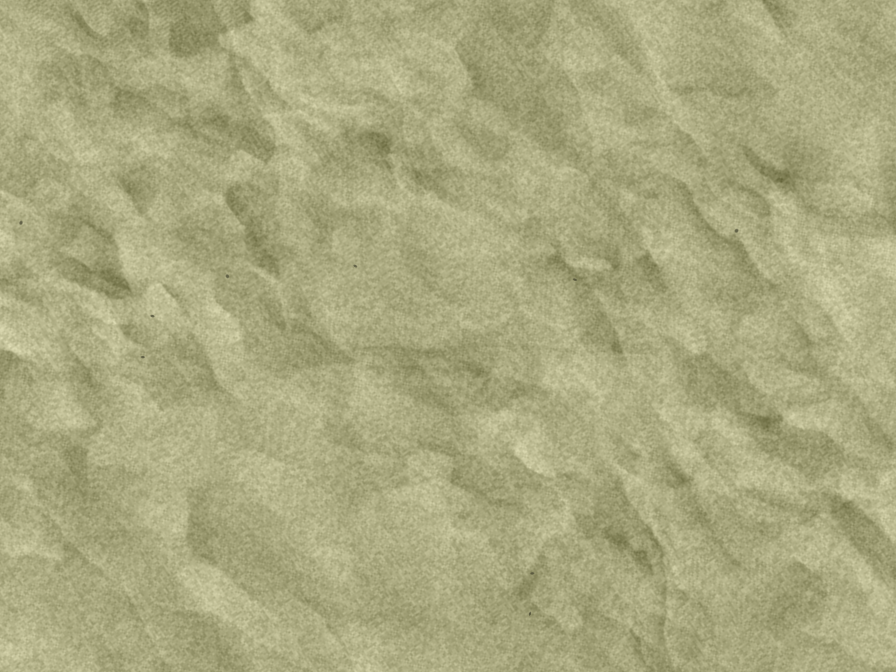
This texture is drawn by a Shadertoy shader. Its source:

```glsl
// Crumpled olive paper: layers of warped, stretched Voronoi facets, each shaded
// like a tilted plane, with long wandering folds running down to the right.
// Fine grain, a faint horizontal crease and a few dark specks finish the sheet.

float hash(vec2 p) {
    return fract(sin(dot(p, vec2(127.1, 311.7))) * 43758.5);
}

vec2 hash2(vec2 p) {
    return vec2(hash(p), hash(p + 57.3));
}

float noise(vec2 p) {
    vec2 i = floor(p), f = fract(p);
    f = f * f * (3.0 - 2.0 * f);
    return mix(mix(hash(i), hash(i + vec2(1, 0)), f.x),
               mix(hash(i + vec2(0, 1)), hash(i + vec2(1, 1)), f.x), f.y);
}

float fbm(vec2 p) {
    float sum = 0.0, amp = 0.5;
    for (int i = 0; i < 4; i++) {
        sum += amp * noise(p);
        p = p * 2.03 + 17.1;
        amp *= 0.5;
    }
    return sum / 0.9375;
}

vec2 rotate(vec2 p, float angle) {
    float c = cos(angle), s = sin(angle);
    return vec2(c * p.x + s * p.y, c * p.y - s * p.x);
}

// Random tilted planes, blended narrowly where neighbouring cells meet
float facets(vec2 p, float sharpness) {
    vec2 cell = floor(p);
    float shade = 0.0, total = 0.0;
    for (int y = -1; y <= 1; y++) {
        for (int x = -1; x <= 1; x++) {
            vec2 id = cell + vec2(x, y);
            vec2 offset = p - id - hash2(id);
            vec2 tilt = (hash2(id + 23.7) - 0.5) * 2.6;
            float weight = exp(-sharpness * length(offset));
            shade += weight * (hash(id + 91.3) - 0.5 + dot(tilt, offset));
            total += weight;
        }
    }
    return shade / total;
}

// Long folds, lit on one side and shadowed on the other
float folds(vec2 p) {
    float shade = 0.0;
    for (int i = 0; i < 18; i++) {
        float id = float(i);
        vec2 center = hash2(vec2(id, 4.7)) * vec2(1.33, 1.0);
        vec2 q = rotate(p - center, -mix(0.2, 1.35, hash(vec2(id, 8.2))));
        float d = q.y + 0.08 * (fbm(vec2(q.x * 8.0, id * 9.1)) - 0.5);
        float reach = mix(0.12, 0.42, hash(vec2(id, 2.9)));
        float fade = smoothstep(reach, 0.3 * reach, abs(q.x));
        fade *= 0.1 + 1.2 * noise(vec2(q.x * 15.0, id * 5.3));
        float lit = 0.055 * exp(-abs(d) * 90.0);
        float dark = -0.06 * exp(-abs(d) * 50.0);
        shade += fade * mix(dark, lit, smoothstep(-0.003, 0.003, d));
    }
    return shade;
}

float specks(vec2 p) {
    vec2 id = floor(p), q = fract(p) - 0.3 - 0.4 * hash2(id);
    q = rotate(q, 6.28 * hash(id + 3.1)) * vec2(1.0, 1.0 + hash(id + 6.4));
    return step(0.97, hash(id + 12.9)) * smoothstep(0.07, 0.02, length(q));
}

void mainImage(out vec4 fragColor, in vec2 fragCoord) {
    vec2 p = fragCoord / iResolution.y;

    // Bend the sheet so that the facet borders wander
    vec2 bend = vec2(fbm(p * 4.0), fbm(p * 4.0 + 41.0)) - 0.5;
    vec2 jitter = vec2(fbm(p * 22.0 + 7.0), fbm(p * 22.0 + 63.0)) - 0.5;
    vec2 w = p + 0.12 * bend + 0.022 * jitter;

    // Facets from large to small, the small ones gathered in patches
    float patches = smoothstep(0.3, 0.65, fbm(p * 3.5 + 29.0));
    float tone = 0.05 * facets(rotate(w, -0.95) * vec2(3.6, 8.0) + 30.0, 45.0);
    tone += 0.068 * facets(rotate(w, -0.5) * vec2(7.5, 13.0) + 60.0, 38.0)
          * mix(0.6, 1.15, patches);
    tone += 0.062 * facets(rotate(w, -0.75) * vec2(14.0, 25.0) + 90.0, 26.0)
          * mix(0.3, 1.15, patches);
    tone += 0.03 * facets(rotate(w, -0.3) * vec2(30.0, 48.0) + 120.0, 18.0) * patches;
    tone += 0.06 * (fbm(p * 2.5 + 11.0) - 0.5);
    tone += folds(p + 0.03 * bend);

    // Faint broken crease across the middle
    float crease = abs(p.y - 0.48 - 0.012 * (noise(vec2(p.x * 14.0, 3.0)) - 0.5));
    tone -= 0.05 * exp(-crease * 220.0) * smoothstep(0.4, 0.8, noise(p * vec2(7.0, 2.0)));

    // Keep highlights flatter than shadows, then add grain turned off the pixel grid
    tone -= 1.2 * tone * tone;
    tone += 0.12 * (noise(rotate(p, 0.6) * 350.0) - 0.5);
    tone += 0.07 * (noise(rotate(p, 1.1) * 210.0 + 70.0) - 0.5);

    vec3 color = vec3(0.672, 0.667, 0.505) + tone * vec3(1.0, 0.98, 1.0);
    color = mix(color, vec3(0.26, 0.26, 0.18), 0.7 * specks(p * 16.0));
    fragColor = vec4(color, 1.0);
}
```
